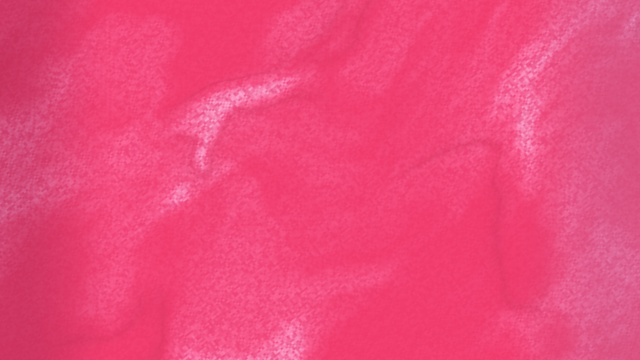
Write a Shadertoy shader that draws this texture.

```glsl
// Pink pearlescent liquid: soft swirling folds with a fine shimmering grain.

const vec3 BASE_PINK   = vec3(0.945, 0.240, 0.432);
const vec3 SHEEN_PINK  = vec3(0.978, 0.425, 0.630);
const vec3 PEARL       = vec3(0.945, 0.590, 0.745);
const vec3 LEFT_SHADE  = vec3(0.860, 0.850, 0.870);
const vec3 RIGHT_SHADE = vec3(0.910, 0.950, 0.960);
const vec3 RIGHT_DUST  = vec3(0.000, 0.080, 0.075);
const float FLOW_ANGLE   = 0.65;   // main direction of the folds
const float FLOW_SCALE   = 4.3;    // folds per canvas height
const float FLOW_STRETCH = 0.55;   // length of folds along the flow
const float WARP         = 1.2;    // strength of the swirls
const float FOLD_CONTRAST = 1.15;
const float CREASE_DEPTH = 0.55;
const float GRAIN_SCALE  = 185.0;  // grains per canvas height
const float GRAIN_AMOUNT = 0.26;

float hash(vec2 p) {
    return fract(sin(dot(p, vec2(127.1, 311.7))) * 43758.5453);
}

mat2 rotation(float a) {
    float c = cos(a), s = sin(a);
    return mat2(c, -s, s, c);
}

float valueNoise(vec2 p) {
    vec2 i = floor(p), f = fract(p);
    vec2 u = f * f * f * (f * (f * 6.0 - 15.0) + 10.0);
    float low  = mix(hash(i), hash(i + vec2(1.0, 0.0)), u.x);
    float high = mix(hash(i + vec2(0.0, 1.0)), hash(i + vec2(1.0, 1.0)), u.x);
    return mix(low, high, u.y);
}

// Layered noise, centred on 0.5; each octave is turned to hide the lattice.
float fbm(vec2 p) {
    mat2 turn = rotation(0.9);
    float sum = 0.0, amp = 0.54;
    for (int i = 0; i < 4; i++) {
        sum += amp * valueNoise(p);
        p = turn * p * 2.03 + 17.3;
        amp *= 0.45;
    }
    return sum / 0.942;
}

// Soft elliptical glow used to gather the sheen into broad areas.
float glow(vec2 p, vec2 centre, vec2 size) {
    vec2 d = (p - centre) / size;
    return exp(-dot(d, d));
}

// Flow coordinates bent twice, so that straight bands curl into folds.
vec2 swirl(vec2 p) {
    float steeper = 0.45 * smoothstep(0.8, 1.6, p.x);
    vec2 q = rotation(FLOW_ANGLE + steeper) * (p - vec2(0.9, 0.5)) * FLOW_SCALE;
    q.x *= FLOW_STRETCH;
    q += 30.0;
    vec2 bend = vec2(fbm(q * 0.7 + 3.1), fbm(q * 0.7 + vec2(8.4, 1.7))) - 0.5;
    q += 1.6 * WARP * bend;
    vec2 curl = vec2(valueNoise(q + 21.0), valueNoise(q + 35.0)) - 0.5;
    return q + 0.8 * WARP * curl;
}

// Fine uneven flakes, slightly longer along the flow.
float grain(vec2 p) {
    vec2 g = rotation(FLOW_ANGLE) * p * GRAIN_SCALE;
    g.x *= 0.8;
    float coarse = valueNoise(g * 0.5 + 50.0);
    float fine = valueNoise(g);
    return 0.8 * fine + 0.2 * coarse - 0.5;
}

void mainImage(out vec4 fragColor, in vec2 fragCoord) {
    vec2 uv = fragCoord / iResolution.xy;
    vec2 p = fragCoord / iResolution.y;

    // Broad sheen of the folds
    vec2 q = swirl(p);
    float gather = glow(uv, vec2(0.86, 0.45), vec2(0.10, 0.28))
                 + 0.9 * glow(uv, vec2(0.47, 0.58), vec2(0.13, 0.18))
                 + 0.6 * glow(uv, vec2(0.22, 0.82), vec2(0.18, 0.16))
                 + 0.7 * glow(uv, vec2(0.80, 0.14), vec2(0.16, 0.16))
                 + 0.6 * glow(uv, vec2(0.72, 0.80), vec2(0.12, 0.16));
    float height = 0.5 + FOLD_CONTRAST * (fbm(q) - 0.5) + 0.19 * gather - 0.03;
    float sheen = smoothstep(0.22, 0.95, height);

    // Soft creases where the folds meet, fading in and out
    float line = abs(valueNoise(q * 0.9 + 12.0) - 0.5);
    float crease = exp(-line * 12.0) * smoothstep(0.25, 0.65, valueNoise(p * 3.0 + 9.0));
    sheen *= 1.0 - CREASE_DEPTH * crease;

    // Shimmer, strongest on the lit folds
    float shimmer = grain(p) * GRAIN_AMOUNT * (0.14 + 0.95 * sheen);
    vec3 color = mix(BASE_PINK, SHEEN_PINK, sheen);
    color = mix(color, PEARL, 0.7 * smoothstep(0.55, 1.15, sheen + shimmer));
    color += shimmer * vec3(0.35, 1.0, 0.90);
    color *= 1.0 - 0.05 * crease;

    // Dim side edges: crimson on the left, dusty pink on the right
    float wobble = 0.05 * (fbm(p * 1.7 + 40.0) - 0.5);
    float left = 1.0 - smoothstep(0.03, 0.18, uv.x + wobble);
    float right = smoothstep(0.80, 0.98, uv.x + wobble);
    color *= mix(vec3(1.0), LEFT_SHADE, left);
    color *= mix(vec3(1.0), RIGHT_SHADE, right);
    color += right * RIGHT_DUST;

    fragColor = vec4(clamp(color, 0.0, 1.0), 1.0);
}
```
